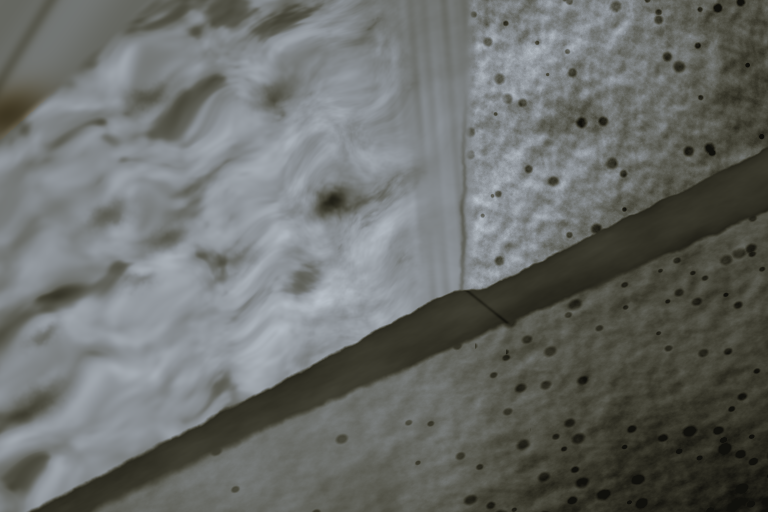
Give the GLSL for this texture, as a Shadertoy shader.

```glsl
// Weathered stone blocks above a slanted shadowed ledge, with shallow focus.
float hash(vec2 p) {
    vec3 q = fract(vec3(p.xyx) * 0.1031);
    q += dot(q, q.yzx + 33.33);
    return fract((q.x + q.y) * q.z);
}

float noise(vec2 p) {
    vec2 i = floor(p), f = fract(p);
    f = f * f * (3.0 - 2.0 * f);
    return mix(mix(hash(i), hash(i + vec2(1, 0)), f.x),
               mix(hash(i + vec2(0, 1)), hash(i + vec2(1, 1)), f.x), f.y);
}

// Sum of octaves; the finest ones fade in as detail grows.
float fbm(vec2 p, float detail) {
    float sum = 0.0, amp = 0.5;
    for (int i = 0; i < 6; i++) {
        sum += amp * (noise(p) - 0.5) * clamp(detail - float(i), 0.0, 1.0);
        p = mat2(1.6, 1.2, -1.2, 1.6) * p + 7.3;
        amp *= 0.55;
    }
    return sum;
}

vec2 rotate(vec2 p, float a) {
    float c = cos(a), s = sin(a);
    return vec2(c * p.x + s * p.y, c * p.y - s * p.x);
}

// Scattered round pores, one at most in each cell.
float pores(vec2 p, float density) {
    vec2 cell = floor(p);
    float dark = 0.0;
    for (int y = -1; y <= 1; y++)
    for (int x = -1; x <= 1; x++) {
        vec2 id = cell + vec2(x, y);
        vec2 d = p - id - vec2(hash(id + 3.1), hash(id + 8.7));
        float radius = 0.12 + 0.3 * hash(id + 5.3);
        float present = step(hash(id), density);
        dark = max(dark, present * (1.0 - smoothstep(radius * 0.4, radius, length(d))));
    }
    return dark;
}

float spot(vec2 p, vec2 centre, vec2 size) {
    vec2 d = rotate(p - centre, 0.45) / size;
    return exp(-dot(d, d));
}

// Chiselled face, softly out of focus toward the left.
float chiselledFace(vec2 p) {
    float detail = mix(2.6, 5.5, smoothstep(0.1, 0.9, p.x));
    vec2 q = rotate(p, 0.5) * vec2(9.0, 15.0);
    q += 0.8 * vec2(noise(p * 11.0), noise(p * 11.0 + 40.0));
    float height = fbm(q, detail);
    float slope = height - fbm(q + vec2(-0.2, 0.5), detail);
    float smoothStrip = smoothstep(0.72, 0.86, p.x + 0.08 * (p.y - 0.6));
    float l = 0.54 + 0.07 * spot(p, vec2(0.62, 0.46), vec2(0.45, 0.28));
    l -= 0.06 * smoothstep(0.75, 1.0, p.y) + 0.05 * smoothstep(0.25, 0.0, p.x);
    l += mix(0.30, 0.06, smoothStrip) * slope + 0.08 * height * (1.0 - smoothStrip);
    l -= 0.13 * smoothstep(0.06, 0.26, -height) * (1.0 - smoothStrip);

    // Hollows: centre and length.
    vec3 hollows[9] = vec3[9](
        vec3(0.65, 0.60, 0.060), vec3(0.47, 0.49, 0.045), vec3(0.33, 0.535, 0.045),
        vec3(0.525, 0.81, 0.045), vec3(0.09, 0.345, 0.040), vec3(0.08, 0.22, 0.055),
        vec3(0.29, 0.81, 0.045), vec3(0.22, 0.58, 0.050), vec3(0.27, 0.45, 0.035));
    vec2 warped = p + 0.035 * vec2(fbm(p * 25.0, 4.0), fbm(p * 25.0 + 9.0, 4.0));
    for (int i = 0; i < 9; i++) {
        float depth = i == 0 ? 0.34 : 0.17;
        l -= depth * spot(warped, hollows[i].xy, hollows[i].z * vec2(1.0, 0.45));
    }

    // Smooth strip with vertical tool marks.
    float marks = noise(vec2(p.x * 75.0 + p.y * 6.0, p.y * 5.0)) - 0.5;
    return l + smoothStrip * (0.08 * marks - 0.055);
}

// Coarse grainy face that falls into shade at the lower right.
float grainyFace(vec2 p) {
    vec2 q = p * 34.0;
    float slope = fbm(q, 6.0) - fbm(q + vec2(0.25, -0.4), 6.0);
    float shade = smoothstep(-0.05, 0.55, (p.x - 0.98) - 0.45 * (p.y - 0.62));
    float l = mix(0.56, 0.25, shade) - 0.05 * smoothstep(0.85, 1.0, p.y) * (1.0 - shade);
    l += 0.22 * fbm(p * 9.0, 4.0) + mix(0.42, 0.28, shade) * slope;
    l -= 0.18 * spot(p, vec2(1.11, 0.77), vec2(0.10, 0.06));
    return l - 0.26 * pores(p * 27.0, 0.2);
}

// Lower block, brightest beneath the ledge on the left.
float lowerFace(vec2 p, float depth) {
    float rough = smoothstep(0.6, 1.1, p.x);
    float l = mix(0.43, 0.30, smoothstep(0.75, 1.25, p.x));
    l -= 0.46 * max(depth - 0.10, 0.0) + 0.05 * smoothstep(0.5, 0.2, p.x);
    vec2 q = rotate(p, 0.42) * vec2(22.0, 34.0);
    l += mix(0.10, 0.24, rough) * (fbm(q, 5.5) - fbm(q + vec2(0.2, -0.4), 5.5));
    l += 0.12 * fbm(p * 7.0, 4.0);
    return l - 0.17 * pores(rotate(p, 0.4) * vec2(22.0, 30.0), 0.3 * rough + 0.08);
}

void mainImage(out vec4 fragColor, in vec2 fragCoord) {
    vec2 p = fragCoord / iResolution.y;
    float soft = mix(0.006, 0.003, smoothstep(0.2, 0.9, p.x));
    float wobble = 0.012 * fbm(p * 30.0, 4.0);

    // Upper blocks and the joint between them.
    float joint = 0.912 + 0.012 * (p.y - 0.5) + wobble;
    float l = mix(chiselledFace(p), grainyFace(p), smoothstep(-0.01, 0.02, p.x - joint));
    l -= 0.13 * exp(-pow((p.x - joint + 0.008) / 0.005, 2.0)) * smoothstep(0.85, 0.65, p.y);

    // Blurred masonry behind the top left corner.
    float behind = p.y - 0.725 - 0.9 * p.x;
    float far = 0.43 - 0.10 * exp(-pow((p.y - 0.84 - 1.6 * p.x) / 0.025, 2.0));
    far += 0.03 * sin(18.0 * (p.y - 1.4 * p.x));
    float brown = spot(p, vec2(0.01, 0.775), vec2(0.08, 0.045));
    l = mix(l, far - 0.25 * brown, smoothstep(-0.015, 0.02, behind));

    // Shadowed ledge and the block below it.
    float top = mix(0.434 + 0.524 * (p.x - 0.889), 0.434 + 0.495 * (p.x - 0.94),
                    smoothstep(0.88, 0.95, p.x)) + wobble;
    float base = 0.19 + 0.435 * (p.x - 0.586) - 0.05 * max(0.5 - p.x, 0.0) + wobble;
    float ledge = 0.21 + 0.10 * fbm(rotate(p, 0.45) * vec2(8.0, 25.0), 5.0);
    ledge -= 0.08 * exp(-abs(p.y - base) / 0.02) * smoothstep(0.6, 1.1, p.x);
    ledge -= 0.06 * exp(-abs(p.y - top) / 0.012);
    ledge -= 0.08 * exp(-pow((p.y - 0.41 + 0.8 * (p.x - 0.94)) / 0.004, 2.0));
    l = mix(l, ledge, smoothstep(soft, -soft, p.y - top));
    l = mix(l, lowerFace(p, base - p.y), smoothstep(soft * 2.0, -soft * 2.0, p.y - base));

    // Warm shadows, cool highlights.
    l = clamp(l, 0.06, 0.76);
    vec3 tint = mix(vec3(1.05, 1.02, 0.76), vec3(0.96, 1.0, 1.04), smoothstep(0.08, 0.6, l));
    tint += vec3(0.12, 0.0, -0.15) * brown * step(0.0, behind);
    fragColor = vec4(l * tint, 1.0);
}
```
